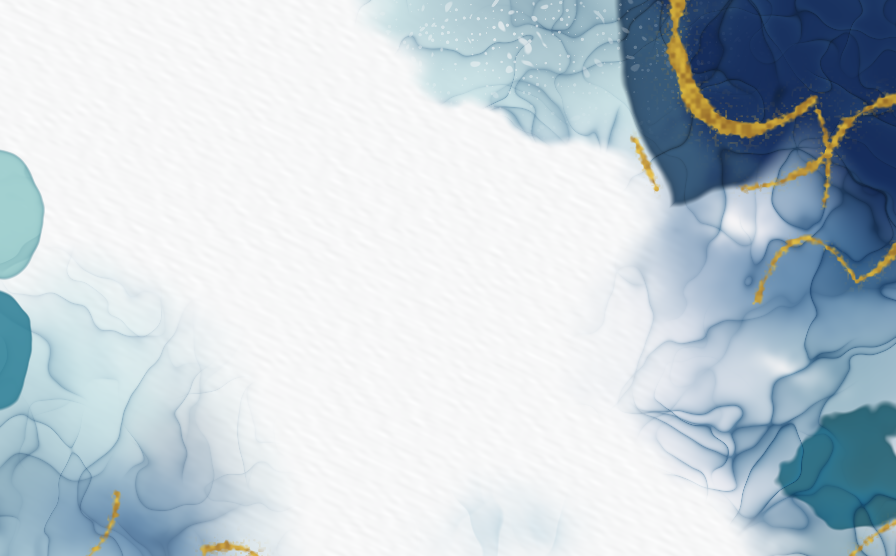
Reproduce this background procedurally as a WebGL 1 fragment shader.

```glsl
precision highp float;
uniform vec2 u_resolution;

const float ASPECT = 1.61;
const vec3 PAPER = vec3(.968, .970, .972);
const vec3 HAZE = vec3(.80, .84, .89);
const vec3 MIST = vec3(.70, .83, .86);
const vec3 SKY = vec3(.54, .71, .79);
const vec3 TEAL = vec3(.10, .38, .47);
const vec3 BLUE = vec3(.25, .43, .60);
const vec3 NAVY = vec3(.05, .14, .33);
const vec3 GOLD = vec3(.93, .76, .22);
const vec3 AMBER = vec3(.66, .46, .14);
const float GRAIN = .026;
const float VEIN_SHARPNESS = 70.;

float hash(vec2 p) {
  return fract(sin(dot(p, vec2(127.1, 311.7))) * 43758.5);
}

float noise(vec2 p) {
  vec2 i = floor(p), f = fract(p);
  f = f * f * f * (f * (f * 6. - 15.) + 10.);
  return mix(mix(hash(i), hash(i + vec2(1, 0)), f.x),
             mix(hash(i + vec2(0, 1)), hash(i + 1.), f.x), f.y);
}

float fbm(vec2 p) {
  float sum = 0., amp = .5;
  for (int i = 0; i < 4; i++) {
    sum += amp * noise(p);
    p = mat2(1.6, 1.2, -1.2, 1.6) * p + 7.3;
    amp *= .5;
  }
  return sum;
}

// Soft ellipse: centre in xy, radii in zw
float blot(vec2 p, vec4 e) {
  vec2 d = (p - e.xy) / e.zw;
  return exp(-dot(d, d));
}

void stain(inout vec3 ink, vec3 tint, float amount, vec2 p, vec4 e) {
  ink = mix(ink, tint, amount * blot(p, e));
}

// Overlapping sheets: thin veins in x, one-sided shading in y
vec2 folds(vec2 p) {
  vec2 q = p + .4 * vec2(fbm(p * 3. + 20.), fbm(p * 3. + 50.));
  vec2 sum = vec2(0);
  for (int i = 0; i < 6; i++) {
    float k = float(i);
    mat2 turn = mat2(cos(k), sin(k), -sin(k), cos(k));
    float v = noise(turn * q * vec2(3.2, 5.5) * (1. + .25 * k) + 13.7 * k) - .5;
    float strength = smoothstep(.2, .8, noise(q * 7. + 9. * k));
    sum.x += strength * exp(-abs(v) * VEIN_SHARPNESS);
    sum.y += strength * exp(-max(v, 0.) * 11.) * smoothstep(-.02, .02, v);
  }
  return sum * vec2(.85, .6);
}

// Gilded curve from ends.xy to ends.zw, broken into dust
float gild(vec2 p, vec4 ends, vec2 bend, float width) {
  float best = 9.;
  vec2 last = ends.xy;
  for (int i = 1; i <= 10; i++) {
    float t = float(i) / 10.;
    vec2 next = mix(mix(ends.xy, bend, t), mix(bend, ends.zw, t), t);
    vec2 e = next - last, d = p - last;
    best = min(best, length(d - e * clamp(dot(d, e) / dot(e, e), 0., 1.)));
    last = next;
  }
  float rim = width * (.1 + noise(p * 20.)) + .008 * (noise(p * 150.) - .5);
  float dust = smoothstep(.6, .9, noise(p * 210.)) * exp(-best / width);
  return max(1. - smoothstep(-.003, .005, best - rim), dust * .8);
}

float droplets(vec2 p) {
  vec2 id = floor(p), centre = .3 + .4 * vec2(hash(id + 3.), hash(id + 71.));
  float radius = .26 * hash(id + 31.) * step(.45, hash(id + 11.));
  return 1. - smoothstep(radius - .08, radius + .04, length(fract(p) - centre));
}

void main() {
  vec2 p = gl_FragCoord.xy / u_resolution * vec2(ASPECT, 1);
  vec2 w = p + .14 * (vec2(fbm(p * 6.), fbm(p * 6. + 40.)) - .47);
  vec2 fold = folds(p);

  // Embossed paper fibres
  vec2 fibre = mat2(.9, .42, -.42, .9) * p * vec2(45, 120);
  vec3 col = PAPER + GRAIN * (noise(fibre) - noise(fibre + vec2(.3, .6)));

  // Right wash and its shoreline
  float shore = mix(1.35, 1.03, smoothstep(0., .3, w.y)) + .09 * smoothstep(.45, .62, w.y);
  shore -= .4 * smoothstep(.7, .84, w.y) + .12 * smoothstep(.86, 1., w.y);
  float soft = .09 + .18 * blot(p, vec4(p.x, .4, 1, .22));
  float wash = smoothstep(-.02, soft, w.x - shore);
  vec3 ink = mix(HAZE, MIST, smoothstep(.6, .85, p.y));
  stain(ink, SKY * .86, .9, w, vec4(.98, .98, .24, .12));
  stain(ink, BLUE, .6, w, vec4(1.2, .6, .08, .08));
  stain(ink, BLUE, .95, w, vec4(1.52, .52, .25, .19));
  stain(ink, SKY * .9, .8, w, vec4(1.52, .3, .2, .14));
  stain(ink, PAPER, .7, w, vec4(1.41, .31, .07, .03));
  stain(ink, SKY * .85, .8, w, vec4(1.48, 0, .14, .1));
  stain(ink, PAPER, .85, w, vec4(1.34, .6, .07, .04));
  float pool = 1. - length((mix(p, w, 1.8) - vec2(1.55, .15)) / vec2(.15, .11));
  vec3 deep = TEAL * (.8 + .7 * fold.y - .35 * exp(-abs(pool) * 20.));
  ink = mix(ink, deep, .85 * smoothstep(0., .1, pool));

  // Left wash
  float reach = length((w - vec2(.06, .1)) / vec2(.44, .43));
  vec3 leftInk = MIST;
  stain(leftInk, SKY * .9, .9, w, vec4(0, .14, .18, .14));
  stain(leftInk, HAZE * .85, .7, w, vec4(.36, .16, .1, .14));
  stain(leftInk, BLUE, .95, w, vec4(.23, .04, .2, .09));
  ink = mix(leftInk, ink, step(.58, p.x));
  wash = max(wash, 1. - smoothstep(.5, 1.12, reach));

  // Veins and translucent sheets
  float depth = mix(.7, 1., smoothstep(1., 1.4, p.x));
  ink *= 1. - depth * (fold.y - .35) * vec3(.5, .32, .22);
  ink = mix(ink, ink * vec3(.42, .6, .72), clamp(fold.x * depth, 0., .9));
  col = mix(col, ink, wash * (.4 + .6 * depth));
  stain(col, SKY, .15 + .4 * fold.y, w, vec4(.9, .04, .1, .06));

  // Navy sheet, melting away on its lower right
  float side = 1.2 - .09 * smoothstep(.63, .86, p.y);
  float hem = .63 + .03 * smoothstep(1.22, 1.32, p.x) - .2 * smoothstep(1.4, 1.6, p.x);
  vec2 inset = mix(p, w, .3) - vec2(side, hem);
  float sheet = min(inset.x, inset.y);
  float melt = .012 + .2 * smoothstep(1.32, 1.5, p.x);
  vec3 navy = mix(BLUE * .75, NAVY, smoothstep(0., .2, inset.x + .5 * fbm(p * 6.) - .25));
  navy = mix(navy, BLUE, .4 * min(fold.y, 1.)) * (1. - .4 * min(fold.x, 1.));
  navy *= 1. - .35 * exp(-abs(sheet) * 90.);
  col = mix(col, navy, .95 * smoothstep(-.004, melt, sheet));

  // Teal petals on the left
  for (int i = 0; i < 2; i++) {
    float k = float(i);
    vec2 d = mix(p, w, .35) - vec2(-.01, .62 - .25 * k);
    float petal = 1. - length(d / vec2(.09 - .03 * k, .115));
    vec3 tint = mix(vec3(.6, .8, .8), TEAL * 1.2, .8 * k);
    tint = mix(tint, TEAL, .7 * exp(-abs(petal) * 30.) + .25 * min(fold.y, 1.));
    col = mix(col, tint, .9 * smoothstep(-.02, .04, petal));
  }

  // Pale spray
  float spray = max(droplets(w * 38.), droplets(p * 75.));
  stain(col, PAPER, .65 * spray, p, vec4(.92, .94, .22, .12));

  // Gold strokes
  float gold = gild(p, vec4(1.22, 1.01, 1.3, .775), vec2(1.19, .83), .019);
  gold += gild(p, vec4(1.3, .775, 1.46, .82), vec2(1.38, .75), .014);
  gold += gild(p, vec4(1.62, .82, 1.49, .73), vec2(1.54, .82), .012);
  gold += gild(p, vec4(1.49, .73, 1.335, .66), vec2(1.44, .67), .007);
  gold += gild(p, vec4(1.36, .46, 1.535, .5), vec2(1.43, .66), .005);
  gold += gild(p, vec4(1.54, .495, 1.62, .57), vec2(1.59, .51), .007);
  gold += gild(p, vec4(1.14, .75, 1.18, .66), vec2(1.16, .71), .005);
  gold += gild(p, vec4(1.47, .8, 1.48, .63), vec2(1.5, .72), .004);
  gold += gild(p, vec4(1.61, .06, 1.53, 0), vec2(1.57, .04), .006);
  gold += gild(p, vec4(.37, .01, .46, 0), vec2(.42, .03), .01);
  gold += gild(p, vec4(.21, .11, .16, 0), vec2(.21, .05), .004);
  vec3 leaf = mix(AMBER, GOLD, noise(p * 110.));
  col = mix(col, leaf, .88 * min(gold, 1.));
  gl_FragColor = vec4(col, 1);
}
```
